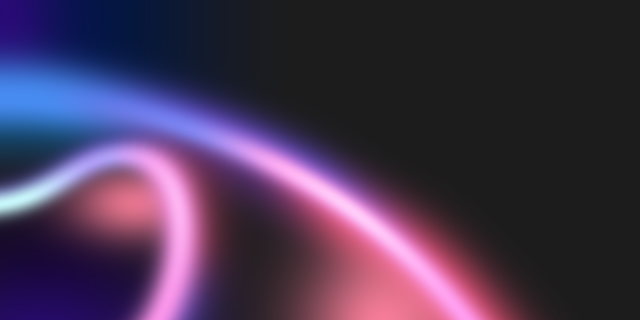
Write a WebGL 2 fragment shader that draws this background.

```glsl
#version 300 es
precision highp float;
// Blurred neon ribbons: a wide arc and a small hook glowing over charcoal.
uniform vec2 u_resolution;
out vec4 fragColor;

// Backdrop colours
const vec3 CHARCOAL = vec3(0.11, 0.11, 0.112);
const vec3 NAVY = vec3(0.0, 0.085, 0.27);
const vec3 INDIGO = vec3(0.16, 0.04, 0.46);
const vec3 MIDNIGHT = vec3(0.07, 0.02, 0.15);
// Ribbon colours
const vec3 AZURE = vec3(0.29, 0.57, 0.98);
const vec3 TEAL = vec3(0.06, 0.36, 0.58);
const vec3 PERIWINKLE = vec3(0.47, 0.53, 0.97);
const vec3 VIOLET = vec3(0.39, 0.29, 0.80);
const vec3 PLUM = vec3(0.34, 0.18, 0.46);
const vec3 ROSE = vec3(0.90, 0.31, 0.45);
const vec3 SALMON = vec3(0.97, 0.49, 0.60);
const vec3 PINK = vec3(1.0, 0.59, 0.93);
const vec3 BLUSH = vec3(1.0, 0.84, 0.98);
const vec3 ICE = vec3(0.80, 0.99, 1.0);
// Arc shape: height = top - bend x^2 - drop x^6
const float ARC_TOP = 0.69;
const float ARC_BEND = 0.27;
const float ARC_DROP = 0.012;
const float ARC_CORE = 0.047;
const int HOOK_STEPS = 48;

float bell(float x, float width) {
    return exp(-x * x / (width * width));
}

float blob(vec2 p, vec2 center, vec2 radius) {
    vec2 q = (p - center) / radius;
    return exp(-dot(q, q));
}

// Approximate signed distance to the arc, positive outside
float arcDistance(vec2 p) {
    float x2 = p.x * p.x;
    float height = ARC_TOP - ARC_BEND * x2 - ARC_DROP * x2 * x2 * x2;
    float slope = 2.0 * ARC_BEND * p.x + 6.0 * ARC_DROP * x2 * x2 * p.x;
    return (p.y - height) / sqrt(1.0 + slope * slope);
}

vec2 bezier(vec2 a, vec2 b, vec2 c, vec2 d, float t) {
    float k = 1.0 - t;
    return k * k * k * a + 3.0 * k * t * (k * b + t * c) + t * t * t * d;
}

// Two joined curves: u in 0..1 climbs to the crest, 1..2 falls to the foot
vec2 hookPoint(float u) {
    vec2 crest = vec2(0.39, 0.513);
    if (u < 1.0)
        return bezier(vec2(0.0, 0.362), vec2(0.182, 0.388), vec2(0.247, 0.513), crest, u);
    return bezier(crest, vec2(0.586, 0.513), vec2(0.612, 0.219), vec2(0.495, 0.0), u - 1.0);
}

// Returns signed distance (positive outside) and position along the hook
vec2 hookField(vec2 p) {
    vec2 nearest = vec2(10.0, 0.0);
    float stepSize = 2.3 / float(HOOK_STEPS);
    vec2 a = hookPoint(-0.15);
    for (int i = 0; i < HOOK_STEPS; i++) {
        float u = -0.15 + float(i) * stepSize;
        vec2 b = hookPoint(u + stepSize);
        vec2 along = b - a, toP = p - a;
        float h = clamp(dot(toP, along) / dot(along, along), 0.0, 1.0);
        float d = length(toP - h * along);
        float side = along.x * toP.y - along.y * toP.x;
        if (d < abs(nearest.x)) nearest = vec2(side < 0.0 ? -d : d, u + h * stepSize);
        a = b;
    }
    return nearest;
}

vec3 backdrop(vec2 p, float arc) {
    float above = smoothstep(-0.1, 0.1, arc);
    vec3 col = mix(CHARCOAL, NAVY, above * (1.0 - smoothstep(0.2, 0.95, p.x)));
    col = mix(col, INDIGO, above * blob(p, vec2(0.0, 0.94), vec2(0.19, 0.3)));
    col = mix(col, MIDNIGHT, blob(p, vec2(0.15, 0.15), vec2(0.38, 0.24)));
    return mix(col, INDIGO, 0.85 * blob(p, vec2(0.12, -0.04), vec2(0.4, 0.19)));
}

vec3 addArc(vec3 col, vec2 p, float d) {
    float x = p.x;
    // Wide halo, coloured separately on each side
    vec3 outer = mix(mix(AZURE, VIOLET, smoothstep(0.1, 0.7, x)), ROSE, smoothstep(0.95, 1.4, x));
    vec3 inner = mix(mix(AZURE, TEAL, smoothstep(0.0, 0.15, -d)), PLUM, smoothstep(0.15, 0.65, x));
    inner = mix(inner, ROSE, smoothstep(0.75, 1.1, x));
    float width = d > 0.0 ? 0.105 + 0.02 * bell(x, 0.3) + 0.02 * smoothstep(1.1, 1.5, x)
                          : 0.14 + 0.03 * bell(x, 0.4);
    float halo = exp(-pow(abs(d) / width, 2.4));
    col = mix(col, mix(inner, outer, smoothstep(-0.03, 0.03, d)), 0.95 * halo);
    // Warm pool under the falling end
    float pool = blob(p, vec2(1.2, -0.02), vec2(0.25, 0.27)) * smoothstep(0.04, -0.04, d);
    col = mix(col, SALMON, pool);
    // Bright core
    vec3 core = mix(PERIWINKLE, PINK, smoothstep(0.55, 0.92, x));
    col = mix(col, core, bell(d, ARC_CORE) * smoothstep(0.1, 0.6, x));
    return mix(col, BLUSH, 0.85 * bell(d, 0.026) * bell(x - 1.1, 0.24));
}

vec3 addHook(vec3 col, vec2 p, vec2 field) {
    float d = field.x, u = field.y;
    // Salmon light held inside the bend
    float inside = smoothstep(0.03, -0.03, d);
    col = mix(col, SALMON * 0.92, inside * blob(p, vec2(0.42, 0.365), vec2(0.2, 0.115)));
    // Halo on the outer side
    vec3 halo = mix(mix(VIOLET, ROSE * 0.8, smoothstep(0.9, 1.4, u)), VIOLET, smoothstep(1.6, 1.95, u));
    float haloWidth = mix(0.06, 0.13, smoothstep(0.9, 1.5, u));
    col = mix(col, halo, 0.75 * smoothstep(-0.02, 0.03, d) * bell(d, haloWidth));
    // Core from ice through lavender to pink
    vec3 core = mix(mix(ICE, vec3(0.70, 0.63, 0.98), smoothstep(0.1, 0.75, u)), PINK, smoothstep(0.85, 1.25, u));
    float width = mix(0.04, 0.063, smoothstep(0.9, 1.4, u));
    col = mix(col, core, 0.97 * bell(d, width));
    return mix(col, BLUSH, 0.5 * bell(d, 0.03) * bell(u - 1.45, 0.3));
}

void main() {
    vec2 p = gl_FragCoord.xy / u_resolution.y;
    float arc = arcDistance(p);
    vec3 col = addArc(backdrop(p, arc), p, arc);
    fragColor = vec4(addHook(col, p, hookField(p)), 1.0);
}
```
